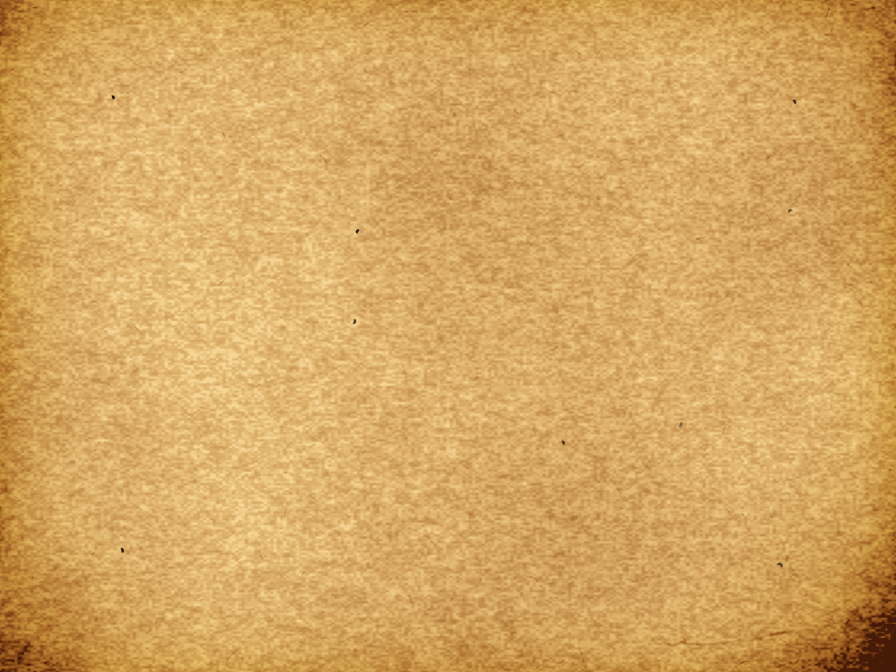
A WebGL 1 fragment shader for this texture:

```glsl
precision highp float;
// Aged parchment: mottled tan paper with fine grain, fibres, flecks and scorched edges.
uniform vec2 u_resolution;

// Paper tones, dark to light; one tone level per step
const vec3 CHAR   = vec3(0.27, 0.10, 0.03);
const vec3 UMBER  = vec3(0.51, 0.27, 0.10);
const vec3 RUST   = vec3(0.65, 0.40, 0.19);
const vec3 OCHRE  = vec3(0.73, 0.51, 0.26);
const vec3 TAN    = vec3(0.79, 0.59, 0.33);
const vec3 SAND   = vec3(0.85, 0.67, 0.40);
const vec3 STRAW  = vec3(0.90, 0.74, 0.47);
const vec3 CREAM  = vec3(0.96, 0.83, 0.58);
const vec3 INK    = vec3(0.10, 0.05, 0.03);

const float BASE_TONE = 4.3;      // level of clean paper, 0 = umber, 5 = straw
const float BLOTCH = 2.0;         // strength of the broad clouds
const float MOTTLE = 0.9;         // strength of the small clouds
const float GRAIN = 2.2;          // strength of the finest grain
const float THREAD = 1.0;         // strength of the horizontal weave
const vec2 GRAIN_FREQ = vec2(210.0, 290.0);
const vec2 THREAD_FREQ = vec2(55.0, 250.0);
const float EDGE_WIDTH = 0.045;
const float EDGE_WARMTH = 0.22;

float hash(vec2 p) {
  vec3 q = fract(vec3(p.xyx) * 0.1031);
  q += dot(q, q.yzx + 33.33);
  return fract((q.x + q.y) * q.z);
}

float noise(vec2 p) {
  vec2 i = floor(p), f = fract(p);
  f = f * f * (3.0 - 2.0 * f);
  return mix(mix(hash(i), hash(i + vec2(1.0, 0.0)), f.x),
             mix(hash(i + vec2(0.0, 1.0)), hash(i + 1.0), f.x), f.y);
}

float fbm(vec2 p) {
  float sum = 0.0, amp = 0.5;
  for (int i = 0; i < 5; i++) {
    sum += amp * noise(p);
    p = mat2(1.6, 1.2, -1.2, 1.6) * p + 17.3;
    amp *= 0.5;
  }
  return sum;
}

// Darkness that fades away from a point
float glow(vec2 p, vec2 center, float radius) {
  vec2 d = (p - center) / radius;
  return exp(-dot(d, d));
}

// Scattered short bent strokes, one per chosen cell
float strokes(vec2 p, float cells, float share, float len, float width, float seed) {
  vec2 id = floor(p * cells) + seed;
  vec2 center = 0.35 + 0.3 * vec2(hash(id + 3.1), hash(id + 7.7));
  vec2 q = (fract(p * cells) - center) / cells;
  float angle = (hash(id + 11.3) - 0.5) * 2.6;
  q = mat2(cos(angle), -sin(angle), sin(angle), cos(angle)) * q;
  q.y += (hash(id + 19.9) - 0.5) * q.x * q.x / len;
  q.x -= clamp(q.x, -len, len) * (0.3 + 0.7 * hash(id + 23.5));
  float soft = 0.7 / u_resolution.y;
  float line = 1.0 - smoothstep(width - soft, width + soft, length(q));
  return line * step(hash(id), share) * (0.4 + 0.6 * hash(id + 29.1));
}

// Ragged thin crease along a gentle slope
float crease(vec2 p, vec2 start, float slope, float span) {
  float x = p.x - start.x;
  float y = start.y + slope * x + 0.03 * (fbm(p.xx * vec2(22.0, 0.0) + start) - 0.5);
  float reach = smoothstep(0.0, 0.04, x) * (1.0 - smoothstep(span - 0.04, span, x));
  float line = 1.0 - smoothstep(0.0008, 0.0035, abs(p.y - y));
  return line * reach * (0.3 + 0.7 * noise(p * 60.0));
}

vec3 paperColor(float level) {
  vec3 c = mix(CHAR, UMBER, clamp(level + 1.0, 0.0, 1.0));
  c = mix(c, RUST, clamp(level, 0.0, 1.0));
  c = mix(c, OCHRE, clamp(level - 1.0, 0.0, 1.0));
  c = mix(c, TAN, clamp(level - 2.0, 0.0, 1.0));
  c = mix(c, SAND, clamp(level - 3.0, 0.0, 1.0));
  c = mix(c, STRAW, clamp(level - 4.0, 0.0, 1.0));
  return mix(c, CREAM, clamp(level - 5.0, 0.0, 1.0));
}

void main() {
  vec2 p = gl_FragCoord.xy / u_resolution.y;
  float w = u_resolution.x / u_resolution.y;
  float cloud = fbm(p * 3.0 + 4.0);
  float ragged = 0.6 + 0.8 * fbm(p * 9.0 + 31.0);

  // Clouds, weave and grain
  float tone = BASE_TONE + BLOTCH * (cloud - 0.48);
  tone += MOTTLE * (fbm(p * vec2(28.0, 36.0)) - 0.48);
  tone += THREAD * (noise(p * THREAD_FREQ) - 0.5);
  tone += 1.2 * (noise(p * GRAIN_FREQ * 0.45 + 50.0) - 0.5);
  tone += GRAIN * (noise(p * GRAIN_FREQ) - 0.5);

  // Broad faint stains
  tone -= 1.0 * glow(p, vec2(0.91 * w, 0.69), 0.14) + 0.5 * glow(p, vec2(0.5 * w, 0.74), 0.16);
  tone -= 0.6 * glow(p, vec2(0.62 * w, 0.2), 0.2);
  tone += 0.4 * glow(p, vec2(0.3 * w, 0.5), 0.3);

  // Scorched borders and corners
  vec2 gap = min(p, vec2(w, 1.0) - p);
  float edge = exp(-gap.x / EDGE_WIDTH) + 0.75 * exp(-gap.y / EDGE_WIDTH);
  float corner = 2.4 * glow(p, vec2(0.0), 0.17) + 3.0 * glow(p, vec2(w, 0.0), 0.19)
               + 1.2 * glow(p, vec2(0.0, 1.0), 0.14) + 1.2 * glow(p, vec2(w, 1.0), 0.15);
  tone -= (1.9 * edge + corner) * ragged;
  float tide = 0.09 + 0.22 * (p.x - w) + 0.12 * (fbm(p * 14.0) - 0.5);
  tone -= 0.7 * smoothstep(-0.008, 0.008, tide - p.y) * smoothstep(w - 0.4, w - 0.2, p.x);

  // Creases and fibres
  tone -= 2.2 * crease(p, vec2(w - 0.38, 0.035), 0.12, 0.26);
  tone -= 1.3 * crease(p, vec2(0.34, 0.42), 0.1, 0.12);
  tone -= 1.8 * strokes(p, 32.0, 0.25, 0.007, 0.0009, 0.0);
  tone -= 1.5 * strokes(p + 0.37, 19.0, 0.16, 0.011, 0.0011, 90.0);
  tone -= 1.2 * strokes(p + 0.11, 13.0, 0.1, 0.006, 0.004, 170.0);

  vec3 color = paperColor(tone);
  color.b *= 1.0 - EDGE_WARMTH * clamp(edge + 0.3 * corner, 0.0, 1.0);
  color = mix(color, INK, strokes(p + 0.07, 6.0, 0.18, 0.003, 0.0019, 240.0));
  gl_FragColor = vec4(color, 1.0);
}
```
